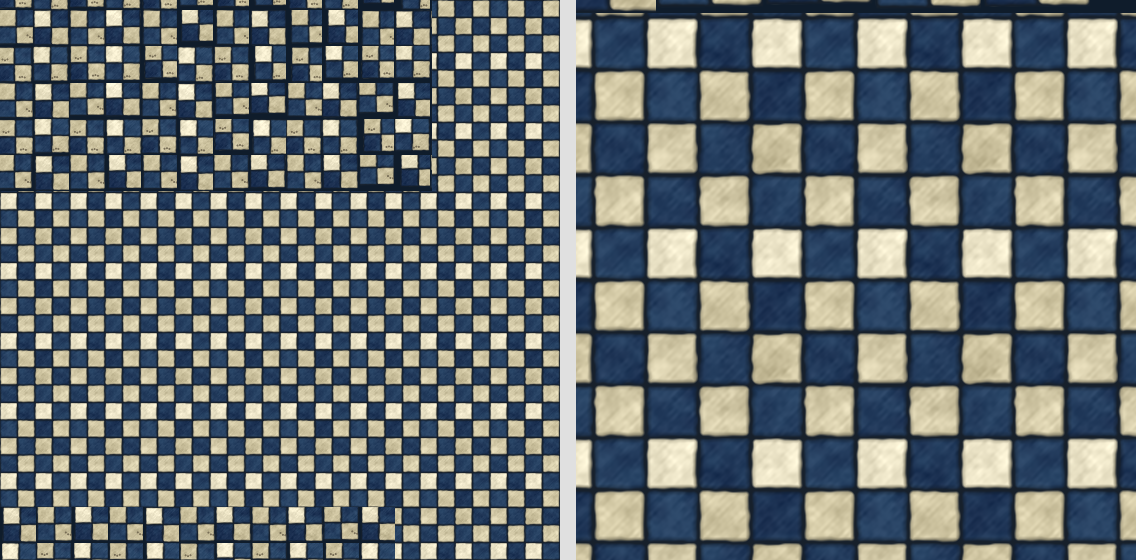
Left, the full canvas; right, a detail of the centre.
Write a Shadertoy shader that draws this pattern.

```glsl
// Worn checkerboard of cream and navy stone tiles, with two patches of slipped 2x2 blocks.

float hash(vec2 p) {
    return fract(sin(dot(p, vec2(127.1, 311.7))) * 43758.5453);
}

float noise(vec2 p) {
    vec2 i = floor(p), f = fract(p);
    f = f * f * (3.0 - 2.0 * f);
    return mix(mix(hash(i), hash(i + vec2(1, 0)), f.x),
               mix(hash(i + vec2(0, 1)), hash(i + vec2(1, 1)), f.x), f.y);
}

float roundedBox(vec2 p, float halfSize, float radius) {
    vec2 q = abs(p) - halfSize + radius;
    return length(max(q, 0.0)) + min(max(q.x, q.y), 0.0) - radius;
}

// One tile: f is the position inside it, key selects its wear
vec3 tile(vec2 f, vec2 key, bool light, float bright, float pits, float px) {
    vec3 grout = vec3(0.09, 0.125, 0.17);
    vec2 seed = key * 17.0 + 3.0;
    float mottle = noise(f * 3.5 + seed);
    float grain = noise(f * 11.0 + seed * 2.0);
    float streak = noise(vec2((f.x + f.y) * 3.0, (f.x - f.y) * 13.0) + seed);
    float d = roundedBox(f - 0.5, light ? 0.465 : 0.47, 0.07);
    d += (noise(f * 6.0 + seed) - 0.5) * 0.04;

    vec3 color;
    if (light) {
        color = mix(vec3(0.80, 0.76, 0.62), vec3(0.95, 0.92, 0.81), bright);
        color += 0.12 * (mottle - 0.45) + 0.07 * (grain - 0.5) + 0.07 * (streak - 0.5);
        // Worn tan rim, heavier along the lower right
        float rim = smoothstep(-0.09, 0.0, d);
        float lowerRight = smoothstep(-0.4, 0.6, f.x - f.y);
        color = mix(color, vec3(0.45, 0.43, 0.35), rim * (0.3 + 0.5 * lowerRight));
        // Small dark pits
        vec2 pit = 0.2 + 0.6 * vec2(hash(seed), hash(seed + 5.0));
        for (int i = 0; i < 3; i++) {
            vec2 at = pit + 0.14 * vec2(float(i) - 1.0, hash(seed + float(i)) - 0.5);
            float spot = 1.0 - smoothstep(0.025, 0.05 + px, length(f - at));
            color = mix(color, vec3(0.40, 0.36, 0.28), spot * pits * 0.8);
        }
    } else {
        float tone = 0.6 * hash(key + 8.0) + 0.9 * (mottle - 0.3) + 0.3 * bright;
        color = mix(vec3(0.10, 0.18, 0.31), vec3(0.17, 0.28, 0.41), clamp(tone, 0.0, 1.0));
        color += 0.04 * (grain - 0.5) + 0.05 * (streak - 0.5);
        color *= 1.0 - 0.25 * smoothstep(-0.1, 0.0, d);
    }
    return mix(color, grout, smoothstep(-px, px, d));
}

void mainImage(out vec4 fragColor, in vec2 fragCoord) {
    vec2 p = 32.0 * fragCoord / iResolution.xy;
    float px = max(0.7 * 32.0 / iResolution.y, 0.03);
    bool upperPatch = p.x < 24.7 && p.y > 21.08;
    bool lowerPatch = p.x < 22.6 && p.y < 3.04;
    vec3 color;

    if (upperPatch || lowerPatch) {
        // Blocks of two by two tiles, spaced apart and pushed out of line
        float pitch = upperPatch ? 2.066 : 2.05;
        vec2 q = (p - (upperPatch ? vec2(1.86, 21.08) : vec2(0.0, 0.99))) / pitch;
        vec2 block = floor(q);
        vec2 slip = vec2(hash(block + 2.0), hash(block + 31.0));
        slip = slip * slip * (upperPatch ? 0.1 + 0.014 * p.x : 0.15);
        vec2 local = fract(q) * pitch - 0.03 - slip;
        vec2 cell = floor(local);
        bool light = mod(cell.x + cell.y, 2.0) > 0.5;
        float highlight = cell.y > 0.5 && mod(block.x, 2.0) < 0.5 ? 0.6 + 0.4 * hash(block) : 0.0;
        vec2 key = mod(block * 2.0 + cell, 4.0);
        float pits = step(0.45, hash(key + 4.0)) * (1.0 - highlight);
        color = tile(fract(local), key, light, highlight, pits, px);
        // Open gaps left by the slip
        float outside = roundedBox(local - 1.0, 1.0, 0.02);
        color = mix(color, vec3(0.06, 0.11, 0.17), smoothstep(-px, px, outside));
    } else {
        // Regular tiles, wear repeating every four
        vec2 cell = floor(p);
        vec2 key = mod(cell, 4.0);
        bool light = mod(cell.x + cell.y, 2.0) < 0.5;
        float highlight = key.y < 0.5 ? 0.9 : 0.25 * hash(key + 6.0);
        color = tile(fract(p), key, light, highlight, 0.0, px);
    }
    fragColor = vec4(color, 1.0);
}
```
